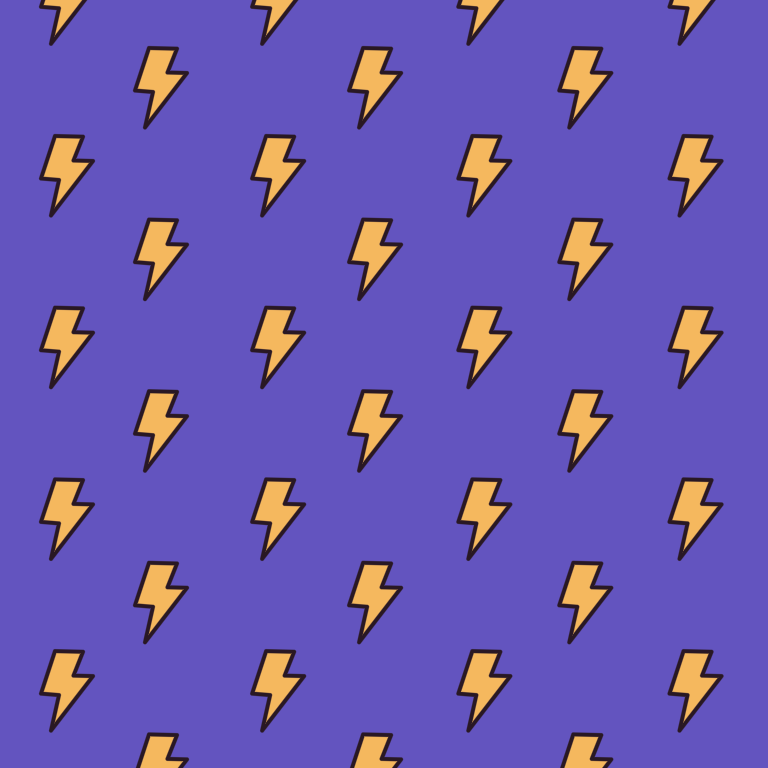
Write a Shadertoy shader that draws this pattern.

```glsl
// Outlined lightning bolts on violet, in two staggered lattices of columns.
// Each lattice folds the plane to its nearest bolt, drawn as a signed polygon
// distance. Lengths are in 1/768 of the canvas height, with y running down.

// Signed distance to a bolt whose bounding box starts at the origin
float boltDistance(vec2 p) {
    const vec2 corners[7] = vec2[7](
        vec2(16.0, 2.0), vec2(44.0, 2.7), vec2(34.5, 26.5), vec2(54.0, 27.0),
        vec2(12.0, 81.5), vec2(20.0, 46.0), vec2(2.0, 44.5));
    float nearest = 1e6;
    float side = 1.0;
    for (int i = 0; i < 7; i++) {
        vec2 a = corners[i];
        vec2 b = corners[(i + 6) % 7];
        vec2 edge = b - a;
        vec2 w = p - a;
        vec2 offset = w - edge * clamp(dot(w, edge) / dot(edge, edge), 0.0, 1.0);
        nearest = min(nearest, dot(offset, offset));

        // Flip the sign at each edge crossed by a horizontal ray
        bvec3 crossing = bvec3(p.y >= a.y, p.y < b.y, edge.x * w.y > edge.y * w.x);
        if (all(crossing) || all(not(crossing))) side = -side;
    }
    return side * sqrt(nearest);
}

// Distance to the nearest bolt of one lattice; columns drift slightly sideways
float latticeDistance(vec2 p, vec2 origin, vec2 pitch, float drift) {
    vec2 q = p - origin;
    vec2 cell = floor((q - vec2(28.0, 42.0)) / pitch + 0.5);
    q -= cell * pitch;
    q.x -= drift * sin(2.1 * cell.x);
    return boltDistance(q);
}

void mainImage(out vec4 fragColor, in vec2 fragCoord) {
    float pixel = 768.0 / iResolution.y;
    vec2 p = vec2(fragCoord.x, iResolution.y - fragCoord.y) * pixel;

    // Two interleaved lattices, the second half a step across
    float d = min(
        latticeDistance(p, vec2(39.0, 134.0), vec2(209.5, 171.7), 1.9),
        latticeDistance(p, vec2(133.0, 46.0), vec2(212.8, 171.6), 1.5));

    // Fill first, then the rounded outline centred on the edge
    float soft = max(0.7 * pixel, 0.8);
    float fill = 1.0 - smoothstep(-soft, soft, d);
    float outline = 1.0 - smoothstep(-soft, soft, abs(d) - 2.0);

    vec3 color = mix(vec3(0.39, 0.33, 0.75), vec3(0.96, 0.72, 0.37), fill);
    color = mix(color, vec3(0.16, 0.095, 0.14), outline);
    fragColor = vec4(color, 1.0);
}
```
